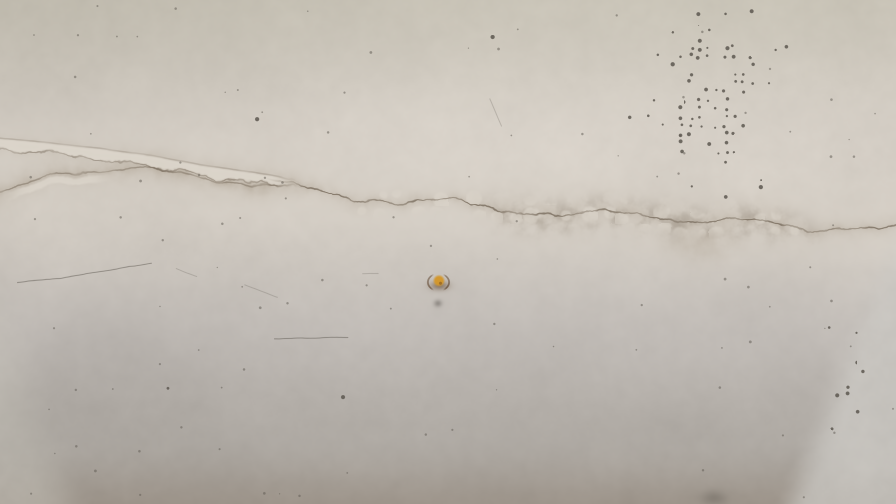
A WebGL 2 fragment shader for this texture:

```glsl
#version 300 es
precision highp float;
// Weathered plaster wall with a mineral-crusted crack, pits, scratches and a tiny spider.
uniform vec2 u_resolution;
out vec4 outColor;

vec2 hash2(vec2 p) {
  vec3 q = fract(p.xyx * vec3(0.1031, 0.103, 0.0973));
  q += dot(q, q.yzx + 33.33);
  return fract((q.xx + q.yz) * q.zy);
}

float corner(vec2 cell, vec2 offset, vec2 f) {
  return dot(hash2(cell + offset + 50.0) * 2.0 - 1.0, f - offset);
}

float gradientNoise(vec2 p) {
  vec2 i = floor(p), f = p - i;
  vec2 u = f * f * f * (f * (f * 6.0 - 15.0) + 10.0);
  return mix(mix(corner(i, vec2(0, 0), f), corner(i, vec2(1, 0), f), u.x),
             mix(corner(i, vec2(0, 1), f), corner(i, vec2(1, 1), f), u.x), u.y);
}

float fbm(vec2 p) {
  float sum = 0.0, gain = 0.6;
  for (int i = 0; i < 4; i++) {
    sum += gain * gradientNoise(p);
    p = mat2(1.6, 1.2, -1.2, 1.6) * p + 7.3;
    gain *= 0.5;
  }
  return sum;
}

// Height of a polyline with seven evenly spaced knots
float profile(float knots[7], float t) {
  t = clamp(t, 0.0, 5.999);
  int i = int(t);
  return mix(knots[i], knots[i + 1], fract(t));
}

float stroke(float d, float halfWidth, float aa) {
  return 1.0 - smoothstep(halfWidth - aa, halfWidth + aa, d);
}

float segment(vec2 p, vec2 a, vec2 b) {
  vec2 ab = b - a;
  return length(p - a - ab * clamp(dot(p - a, ab) / dot(ab, ab), 0.0, 1.0));
}

float glow(vec2 p, vec2 center, vec2 radius) {
  vec2 q = (p - center) / radius;
  return exp(-dot(q, q));
}

float span(float x, float a, float b, float soft) {
  return smoothstep(a - soft, a + soft, x) * (1.0 - smoothstep(b - soft, b + soft, x));
}

// Randomly occupied grid of round spots
float specks(vec2 p, float scale, float density, float radius, float aa) {
  vec2 cell = floor(p * scale), rnd = hash2(cell + 9.0);
  vec2 center = (cell + 0.25 + 0.5 * hash2(cell + 71.0)) / scale;
  float r = radius * (0.4 + 0.6 * rnd.y);
  return step(rnd.x, density) * stroke(length(p - center), r, aa);
}

vec3 wall(vec2 p) {
  vec3 c = mix(vec3(0.61, 0.575, 0.535), vec3(0.68, 0.66, 0.635), smoothstep(-0.03, 0.13, p.y));
  c = mix(c, vec3(0.755, 0.735, 0.715), smoothstep(0.08, 0.38, p.y));
  c = mix(c, vec3(0.825, 0.8, 0.765), smoothstep(0.3, 0.6, p.y));
  c = mix(c, vec3(0.785, 0.765, 0.715), smoothstep(0.72, 1.05, p.y));
  c -= 0.04 * glow(p, vec2(0.0, 1.0), vec2(0.6, 0.3)) + 0.03 * glow(p, vec2(0.2, 0.25), vec2(0.3, 0.2));
  c += 0.02 * glow(p, vec2(1.1, 0.72), vec2(0.6, 0.2));
  // Slanted side returns
  float left = 0.17 - 0.37 * p.y - p.x, right = p.x - 1.55 - 0.4 * p.y;
  c = mix(c, vec3(0.75, 0.735, 0.7), 0.55 * smoothstep(-0.03, 0.1, left));
  c = mix(c, vec3(0.79, 0.78, 0.76), 0.75 * smoothstep(-0.02, 0.06, right));
  return c + 0.035 * fbm(p * 5.0) + 0.018 * fbm(p * 34.0);
}

vec3 crackLayer(vec3 c, vec2 p, float aa) {
  float leftPart[7] = float[7](0.715, 0.706, 0.694, 0.681, 0.662, 0.648, 0.634);
  float midPart[7] = float[7](0.634, 0.600, 0.598, 0.609, 0.581, 0.572, 0.583);
  float rightPart[7] = float[7](0.583, 0.569, 0.558, 0.567, 0.542, 0.546, 0.556);
  float branch[7] = float[7](0.618, 0.655, 0.658, 0.669, 0.646, 0.631, 0.634);
  float x = p.x * 10.0;
  float h = x < 6.0 ? profile(leftPart, x) : x < 12.0 ? profile(midPart, x - 6.0) : profile(rightPart, x - 12.0);
  float leftZone = 1.0 - smoothstep(0.52, 0.62, p.x), crust = span(p.x, 0.98, 1.6, 0.06);
  float rough = fbm(p * 22.0);
  float d = p.y - h + mix(0.018, 0.009, leftZone) * rough;
  float b = p.y - profile(branch, x) + 0.012 * rough;
  // Pale bloom, then tan stains
  c = mix(c, vec3(0.85, 0.825, 0.79), 0.5 * exp(-pow((d + 0.01) / 0.06, 2.0)));
  vec3 tan_ = vec3(0.65, 0.6, 0.53);
  float mottling = 0.65 + 0.7 * fbm(p * 30.0 + 4.0);
  c = mix(c, tan_, mottling * 0.48 * exp(-abs(d) / mix(0.012, 0.024, crust)));
  c = mix(c, tan_, leftZone * mottling * 0.65 * exp(-abs(b) / 0.016));
  c = mix(c, vec3(0.6, 0.56, 0.51), crust * 0.5 * smoothstep(0.0, 0.4, rough + 0.12) * exp(-pow(d / 0.03, 2.0)));
  c = mix(c, tan_, 0.4 * mottling * glow(p, vec2(1.39, 0.515), vec2(0.06, 0.035)));
  // Mineral ribbons on the left
  float taper = 0.011 * leftZone * (0.8 + rough);
  vec3 chalk = vec3(0.865, 0.84, 0.8);
  c = mix(c, chalk, 0.9 * leftZone * stroke(abs(d), taper, 0.002 + aa));
  c = mix(c, chalk, 0.75 * span(p.x, 0.03, 0.2, 0.03) * stroke(abs(b + 0.014), 0.007, 0.002 + aa));
  // Raised flakes beside the fissure
  vec2 q = p + 0.008 * vec2(rough, fbm(p * 26.0 + 8.0));
  float flakes = specks(q, 27.0, 0.65, 0.017, 0.002 + aa) * span(p.x, 0.66, 1.6, 0.04) * exp(-pow(d / 0.024, 4.0));
  c = mix(c, chalk, 0.55 * flakes);
  // Dark fissure lines
  vec3 ink = vec3(0.43, 0.38, 0.32);
  float broken = 0.6 + 0.4 * smoothstep(-0.2, 0.2, gradientNoise(p * 25.0));
  c = mix(c, ink, broken * 0.7 * (1.0 - leftZone) * stroke(abs(d), 0.0015, aa));
  c = mix(c, ink, broken * 0.45 * leftZone * stroke(abs(d + taper + 0.002), 0.0015, aa));
  c = mix(c, ink, broken * 0.25 * leftZone * stroke(abs(d - taper - 0.002), 0.0015, aa));
  return mix(c, ink, broken * 0.45 * leftZone * stroke(abs(b), 0.0015, aa));
}

vec3 marks(vec3 c, vec2 p, float aa) {
  vec2 w = p + 0.003 * vec2(0.0, fbm(p * 20.0));
  float s = min(segment(w, vec2(0.035, 0.44), vec2(0.12, 0.448)), segment(w, vec2(0.12, 0.448), vec2(0.3, 0.478)));
  s = min(s, segment(w, vec2(0.545, 0.328), vec2(0.69, 0.33)));
  float faint = min(segment(w, vec2(0.486, 0.435), vec2(0.55, 0.41)), segment(w, vec2(0.972, 0.803), vec2(0.995, 0.75)));
  faint = min(faint, min(segment(w, vec2(0.35, 0.467), vec2(0.39, 0.452)), segment(w, vec2(0.72, 0.457), vec2(0.75, 0.457))));
  vec3 dark = vec3(0.36, 0.34, 0.31);
  c = mix(c, dark, 0.5 * stroke(s, 0.001, aa) + 0.25 * stroke(faint, 0.001, aa));
  // Pits: dense patches over a sparse scatter
  float patchMask = glow(p, vec2(1.42, 0.81), vec2(0.09, 0.13)) + 0.6 * glow(p, vec2(1.67, 0.25), vec2(0.035, 0.08));
  c = mix(c, dark, 0.85 * specks(p, 58.0, 0.6 * patchMask, 0.0042, aa));
  c = mix(c, dark, 0.5 * specks(p + 3.0, 24.0, 0.09, 0.0028, aa));
  c = mix(c, dark, 0.35 * glow(p, vec2(1.417, 0.012), vec2(0.025, 0.014)));
  // Spider with curved legs and a shadow spot
  vec2 v = p - vec2(0.87, 0.44);
  float legs = stroke(abs(length(v * vec2(1.0, 1.25)) - 0.021), 0.0018, aa) * smoothstep(0.008, 0.016, abs(v.x));
  c = mix(c, vec3(0.43, 0.34, 0.26), 0.6 * legs + 0.65 * glow(v, vec2(0.002, -0.007), vec2(0.018, 0.009)));
  c = mix(c, vec3(0.83, 0.59, 0.16), 0.95 * stroke(length(v - vec2(0.001, 0.003)), 0.010, 0.002 + aa));
  c = mix(c, vec3(0.5, 0.33, 0.13), 0.6 * stroke(length(v - vec2(0.004, -0.002)), 0.003, aa));
  return mix(c, vec3(0.48, 0.46, 0.44), 0.65 * glow(v, vec2(-0.001, -0.042), vec2(0.008, 0.007)));
}

void main() {
  vec2 p = gl_FragCoord.xy / u_resolution.y;
  float aa = 0.7 / u_resolution.y;
  outColor = vec4(marks(crackLayer(wall(p), p, aa), p, aa), 1.0);
}
```
